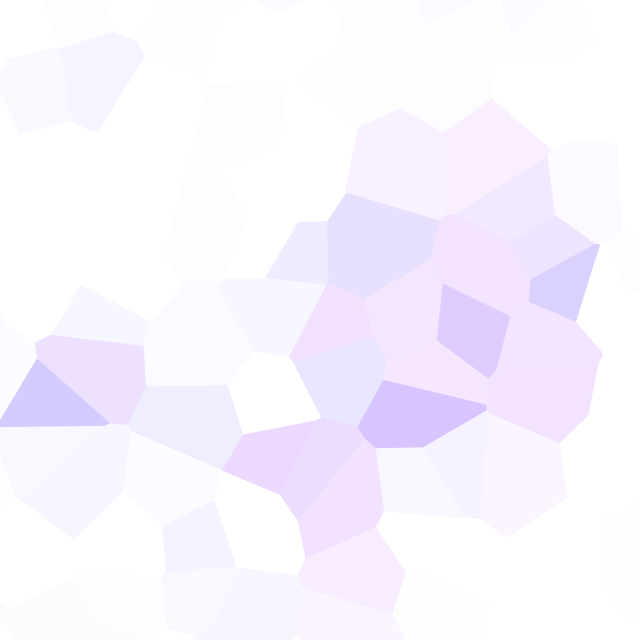
This background is drawn by a Shadertoy shader. Its source:

```glsl
// Pale mosaic of irregular polygons on white: a jittered Voronoi diagram whose
// cells take a flat violet or blue tint, strongest inside a few soft clusters.
// Edges are smoothed by the distance to the bisector of the two nearest seeds.

const float CELLS = 9.0;                        // cells along the canvas height
const vec3 VIOLET_DROP = vec3(0.12, 0.30, 0.0); // light removed by full violet
const vec3 BLUE_DROP = vec3(0.22, 0.23, 0.0);   // light removed by full blue

float hash(vec2 p, float salt) {
    return fract(sin(dot(p, vec2(127.1, 311.7)) + salt * 74.7) * 43758.5);
}

vec2 seedPoint(vec2 cell) {
    return cell + vec2(hash(cell, 1.0), hash(cell, 2.0));
}

// Soft disc: 1 in the core, 0 beyond the radius
float cluster(vec2 p, vec2 centre, float radius) {
    return 1.0 - smoothstep(0.7 * radius, radius, length(p - centre));
}

// How strongly cells are tinted around a place on the canvas
float tintMask(vec2 p) {
    float mask = 0.12;
    mask = max(mask, cluster(p, vec2(0.66, 0.48), 0.36));
    mask = max(mask, cluster(p, vec2(0.20, 0.37), 0.17));
    mask = max(mask, 0.85 * cluster(p, vec2(0.45, 0.14), 0.21));
    mask = max(mask, 0.45 * cluster(p, vec2(0.14, 0.75), 0.23));
    return mask;
}

// Flat colour of one cell
vec3 cellColour(vec2 cell) {
    vec2 place = seedPoint(cell) / CELLS;
    float mask = tintMask(place);
    float level = hash(cell, 3.0);
    // Mostly faint tints, with a rare saturated cell
    float strength = mask * (mix(0.12, 0.48, level) + 0.55 * pow(level, 9.0));
    // Some cells stay white, more so outside the clusters
    strength *= step(hash(cell, 4.0), 0.35 + 0.6 * mask);
    float violet = 0.8 * smoothstep(0.25, 0.55, place.x) + 1.4 * (hash(cell, 5.0) - 0.5);
    vec3 drop = mix(BLUE_DROP, VIOLET_DROP, clamp(violet, 0.0, 1.0));
    return 1.0 - strength * drop;
}

// Finds the cells of the two nearest seeds; returns the distance to their border
float voronoi(vec2 p, out vec2 nearest, out vec2 second) {
    vec2 base = floor(p);
    vec2 toNearest = vec2(8.0);
    vec2 toSecond = vec2(9.0);
    nearest = base;
    second = base;
    for (int y = -2; y <= 2; y++) {
        for (int x = -2; x <= 2; x++) {
            vec2 cell = base + vec2(x, y);
            vec2 toSeed = seedPoint(cell) - p;
            float d = dot(toSeed, toSeed);
            if (d < dot(toNearest, toNearest)) {
                second = nearest;
                toSecond = toNearest;
                nearest = cell;
                toNearest = toSeed;
            } else if (d < dot(toSecond, toSecond)) {
                second = cell;
                toSecond = toSeed;
            }
        }
    }
    return dot(0.5 * (toNearest + toSecond), normalize(toSecond - toNearest));
}

void mainImage(out vec4 fragColor, in vec2 fragCoord) {
    vec2 p = fragCoord / iResolution.y * CELLS;
    float pixel = CELLS / iResolution.y;

    vec2 nearest, second;
    float border = voronoi(p, nearest, second);

    // Blend across one pixel centred on the border
    float coverage = clamp(0.5 + border / pixel, 0.0, 1.0);
    vec3 colour = mix(cellColour(second), cellColour(nearest), coverage);
    fragColor = vec4(colour, 1.0);
}
```
